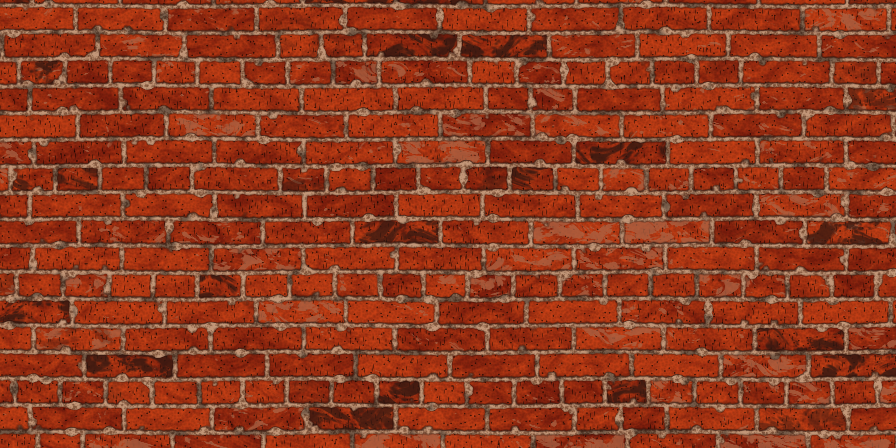
Reproduce this texture procedurally as a Shadertoy shader.

```glsl
// Horizontal shift of each course, in brick lengths, from the top down
const float courseShift[18] = float[18](
    0.35, 0.83, 0.05, 0.19, 0.34, 0.85, 0.36, 0.11, 0.35,
    0.87, 0.35, 0.18, 0.81, 0.35, 0.95, 0.18, 0.36, 0.90);

float hash(vec2 p) {
    vec3 q = fract(p.xyx * vec3(0.1031, 0.1030, 0.0973));
    q += dot(q, q.yzx + 33.33);
    return fract((q.x + q.y) * q.z);
}

// Cellular noise: distance to the nearest scattered point
float cells(vec2 p) {
    vec2 cell = floor(p);
    float nearest = 2.0;
    for (int j = -1; j <= 1; j++)
        for (int i = -1; i <= 1; i++) {
            vec2 c = cell + vec2(i, j);
            vec2 point = c + vec2(hash(c), hash(c + 57.3));
            nearest = min(nearest, distance(p, point));
        }
    return nearest;
}

float layeredCells(vec2 p) {
    p += 0.25 * sin(p.yx * 2.7 + 1.3 * sin(p * 1.9));
    return 0.5 * cells(p) + 0.3 * cells(p * 2.3 + 7.0) + 0.2 * cells(p * 5.1 + 3.0);
}

// Position of an upright joint, a little off its regular place
float jointAt(float index, float course) {
    return index + 0.06 * (hash(vec2(index + 20.0, course + 9.0)) - 0.5);
}

// Returns distance to the brick edge, height within the course, and the brick key
vec4 brickLayout(vec2 p) {
    vec2 size = vec2(0.2023, 0.0595);
    float v = (1.0 - p.y) / size.y - 0.21 + 0.025 * sin(p.x * 9.0 + 2.0 * sin(p.y * 7.0));
    float course = floor(v);
    float x = p.x / size.x - courseShift[clamp(int(course) + 1, 0, 17)];
    float id = floor(x);
    id += step(jointAt(id + 1.0, course), x) - step(x, jointAt(id, course));
    float left = jointAt(id, course), right = jointAt(id + 1.0, course);

    // Every fourth course is mostly half bricks
    float splitChance = mod(course, 4.0) == 2.0 ? 0.9 : 0.04;
    if (hash(vec2(id + 71.0, course + 40.0)) < splitChance) {
        float middle = 0.5 * (left + right);
        if (x < middle) right = middle;
        else { left = middle; id += 0.5; }
    }
    vec2 halfSize = 0.5 * vec2(right - left, 1.0) * size - 0.0052;
    vec2 q = abs(vec2(x - 0.5 * (left + right), fract(v) - 0.5) * size) - halfSize + 0.004;
    float d = length(max(q, 0.0)) + min(max(q.x, q.y), 0.0) - 0.004;
    return vec4(d, fract(v), id + 30.0, course + 5.0);
}

vec3 brickColor(vec2 p, vec2 key, float d) {
    float tone = hash(key * 2.0 + 3.0);
    float wear = hash(key * 2.0 + 17.0);
    float soot = hash(key * 2.0 + 41.0);
    vec2 shifted = p + key * 0.37;
    float blotch = layeredCells(shifted * vec2(16.0, 26.0));
    float grain = cells(p * 160.0);

    vec3 color = mix(vec3(0.47, 0.11, 0.045), vec3(0.71, 0.225, 0.075),
                     clamp(0.25 + 0.7 * tone + 1.7 * (0.47 - blotch), 0.0, 1.0));
    color *= 0.9 + 0.22 * grain;

    // Upright scratches and dark pits
    float scratch = cells(shifted * vec2(95.0, 22.0));
    color *= 1.0 - 0.45 * smoothstep(0.17, 0.05, scratch) * step(0.35, soot);
    color *= 1.0 - 0.6 * smoothstep(0.15, 0.04, cells(shifted * 55.0));

    // Pale scuffs and soot on some bricks
    float scuff = layeredCells(shifted * vec2(18.0, 30.0) + 11.0);
    float scuffLimit = mix(0.12, 0.46, pow(wear, 3.0));
    color = mix(color, vec3(0.67, 0.39, 0.27),
                0.75 * smoothstep(scuffLimit + 0.03, scuffLimit - 0.07, scuff));
    float stain = smoothstep(0.5, 0.3, layeredCells(shifted * vec2(14.0, 20.0) + 23.0));
    color = mix(color, vec3(0.19, 0.09, 0.065), 0.8 * stain * smoothstep(0.86, 0.96, soot));

    return color * mix(0.72, 1.0, smoothstep(0.0, 0.004, -d));
}

vec3 mortarColor(vec2 p, float d, float height) {
    float grit = 0.6 * cells(p * 90.0) + 0.4 * cells(p * 210.0);
    vec3 color = mix(vec3(0.50, 0.33, 0.23), vec3(0.76, 0.59, 0.47),
                     smoothstep(0.15, 0.6, grit));
    color *= 1.0 - 0.4 * smoothstep(0.45, 0.8, cells(p * 24.0));
    // Shadow cast under each brick
    float shade = smoothstep(0.0048, 0.0, d) * mix(0.25, 0.85, smoothstep(0.6, 0.9, height));
    return mix(color, vec3(0.22, 0.10, 0.065), shade);
}

void mainImage(out vec4 fragColor, in vec2 fragCoord) {
    vec2 p = fragCoord / iResolution.y;
    float pixel = 1.0 / iResolution.y;
    vec4 brick = brickLayout(p);

    // Chipped edges
    float d = brick.x + 0.004 * (cells(p * 65.0) - 0.45)
            + 0.009 * smoothstep(0.22, 0.05, cells(p * 13.0 + 5.0));
    float cover = smoothstep(0.7 * pixel, -0.7 * pixel, d);
    vec3 color = mix(mortarColor(p, d, brick.y), brickColor(p, brick.zw, d), cover);
    fragColor = vec4(color, 1.0);
}
```
